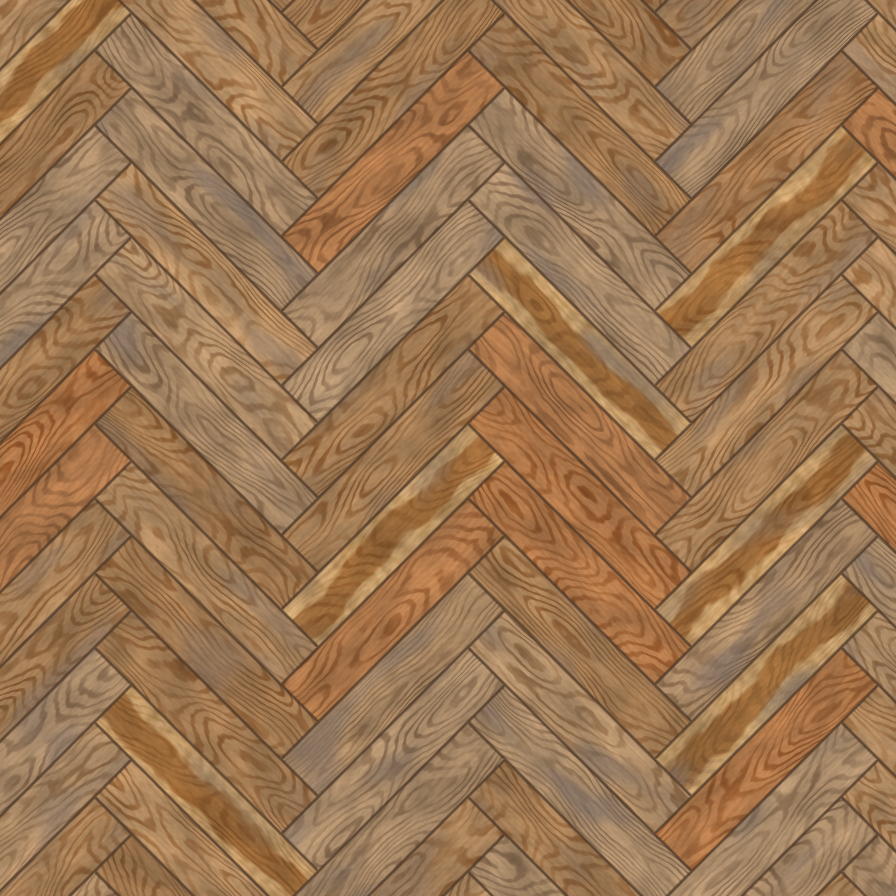
A three.js fragment shader for this texture:

```glsl
// Herringbone parquet of worn oak planks, five times as long as wide, with cathedral grain.
varying vec2 vUv;

float hash(vec2 p) {
  return fract(sin(dot(p, vec2(127.1, 311.7))) * 43758.5);
}

// Gradient noise, roughly -0.7 to 0.7
float corner(vec2 cell, vec2 offset) {
  float angle = 6.2832 * hash(cell);
  return dot(vec2(cos(angle), sin(angle)), offset);
}

float noise(vec2 p) {
  vec2 i = floor(p), f = fract(p);
  vec2 w = f * f * f * (f * (f * 6.0 - 15.0) + 10.0);
  vec2 e = vec2(1.0, 0.0);
  return mix(mix(corner(i, f), corner(i + e, f - e), w.x),
             mix(corner(i + e.yx, f - e.yx), corner(i + 1.0, f - 1.0), w.x), w.y);
}

// Wood at g = (along 0..5, across 0..1) of the plank with the given id
vec3 wood(vec2 g, vec2 id) {
  float kind = hash(id + 3.7);
  float tone = hash(id + 11.3);
  vec2 seed = floor(90.0 * vec2(hash(id + 5.1), hash(id + 8.9))) + 0.37;
  vec2 q = g + seed * vec2(7.0, 3.0);

  // Plank tone: tan to honey, some greyed, some reddish
  vec3 color = mix(vec3(0.61, 0.46, 0.31), vec3(0.71, 0.56, 0.40), tone);
  float grey = smoothstep(0.45, 0.8, hash(id + 17.9));
  color = mix(color, vec3(0.67, 0.56, 0.44), 0.7 * grey);
  float red = smoothstep(0.80, 0.86, kind);
  color = mix(color, vec3(0.69, 0.46, 0.28), 0.85 * red);

  // Heartwood streak between pale rippled edges on a few planks
  float streaked = 1.0 - step(0.11, kind);
  float wander = g.y - 0.5 + 0.28 * noise(q * vec2(0.9, 0.6));
  float heart = 1.0 - smoothstep(0.20, 0.30, abs(wander) + 0.08 * noise(q * vec2(3.0, 8.0)));
  vec3 sapwood = vec3(0.74, 0.59, 0.40) + 0.10 * noise(q * vec2(5.0, 1.2));
  color = mix(color, mix(sapwood, vec3(0.61, 0.42, 0.23), heart), streaked);

  // Growth rings as contours of a field stretched along the plank
  float spread = g.y - 0.3 - 0.4 * tone;
  float field = 8.0 * noise(q * vec2(0.42, 1.25)) + 5.0 * spread * spread
              + 0.45 * noise(q * vec2(1.8, 4.5)) + 0.15 * noise(q * vec2(6.0, 12.0));
  float ring = smoothstep(0.4, 1.0, 0.5 + 0.5 * sin(6.2832 * field));
  float strength = clamp(0.65 + 0.8 * noise(q * vec2(0.7, 1.8) + 31.0), 0.15, 1.0);
  strength *= mix(1.0, 0.35 + 0.3 * heart, streaked);
  vec3 ringTint = mix(vec3(0.80, 0.69, 0.55), vec3(0.76, 0.73, 0.71), grey);
  color *= mix(vec3(1.0), ringTint, ring * strength);

  // Cloudy wear, blue-grey stain and fine fibres
  float cloud = noise(q * vec2(0.8, 1.7) + 57.0);
  color *= 1.0 + 0.20 * cloud + 0.10 * noise(q * vec2(2.6, 3.2));
  float stain = smoothstep(0.08, 0.5, noise(q * vec2(0.55, 1.5) + 83.0));
  color = mix(color, vec3(0.49, 0.43, 0.39), stain * (0.35 + 0.3 * grey) * (1.0 - red));
  float fibre = noise(q * vec2(1.6, 15.0)) + 0.6 * noise(q * vec2(9.0, 22.0));
  return color * (1.0 + 0.10 * fibre);
}

void main() {
  // 2.4 zigzags across and 12 planks down, on a grid turned by 45 degrees
  vec2 p = vec2(vUv.x, 1.0 - vUv.y) * 24.0 - vec2(3.53, 0.34);
  vec2 grid = 0.5 * vec2(p.x + p.y, p.y - p.x);
  vec2 cell = floor(grid);
  vec2 local = grid - cell;

  // Each diagonal run of ten cells holds one plank of either direction
  float k = mod(cell.x - cell.y + 0.5, 10.0) - 0.5;
  k = floor(k + 0.5);
  bool falling = k < 4.5;
  vec2 origin = falling ? cell - vec2(k, 0.0) : cell - vec2(0.0, 9.0 - k);
  vec2 g = falling ? vec2(local.x + k, local.y) : vec2(local.y + 9.0 - k, local.x);
  vec2 id = origin + (falling ? 0.0 : 47.3);

  vec3 color = wood(g, id);

  // Thin dark joints
  vec2 edge = min(g, vec2(5.0, 1.0) - g);
  float joint = 1.0 - smoothstep(0.006, 0.046, min(edge.x, edge.y));
  color = mix(color, vec3(0.29, 0.21, 0.15), 0.75 * joint);

  gl_FragColor = vec4(color, 1.0);
}
```
